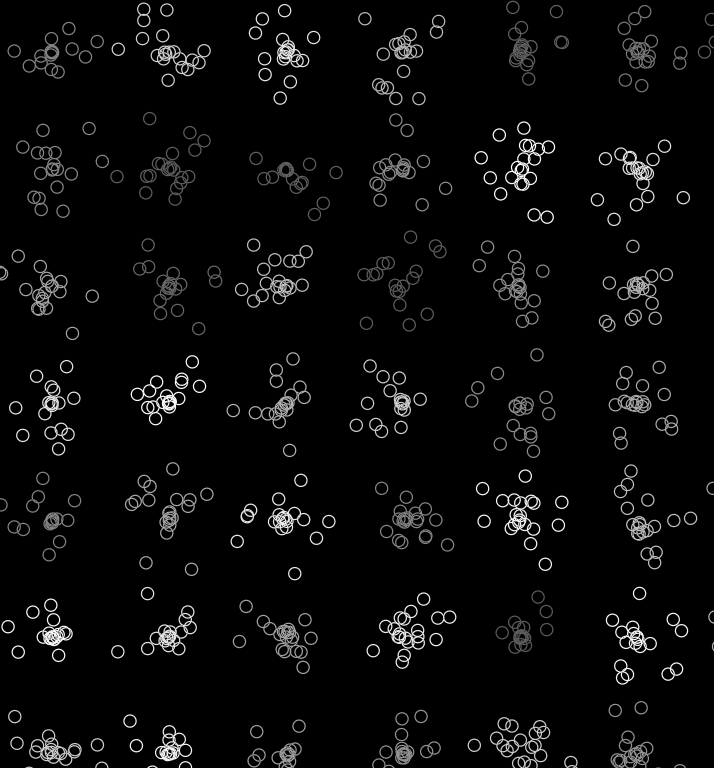
This pattern is drawn by a Shadertoy shader. Its source:

```glsl
// Grid of scattered ring clusters, each in its own shade of grey on black.

const float PITCH = 0.1523;   // cluster spacing, in canvas heights
const float RADIUS = 0.0079;  // ring radius
const int RINGS = 20;         // rings per cluster

vec3 hash33(vec3 p) {
    p = fract(p * vec3(0.1031, 0.1030, 0.0973));
    p += dot(p, p.yxz + 33.33);
    return fract((p.xxy + p.yxx) * p.zyx);
}

// Random offset from the cluster centre, dense in the middle
vec2 scatter(vec2 cell, int i) {
    vec3 rnd = hash33(vec3(cell + 17.0, float(i) * 7.0 + 3.0));
    float angle = 6.28319 * rnd.x;
    return 0.072 * pow(rnd.y, 1.7) * vec2(cos(angle), sin(angle));
}

// Coverage of the nearest ring outline in one cluster
float cluster(vec2 p, vec2 cell, float pixel) {
    float edge = 1.0;
    for (int i = 0; i < RINGS; i++) {
        edge = min(edge, abs(length(p - scatter(cell, i)) - RADIUS));
    }
    return clamp((0.0008 - edge) / pixel + 0.5, 0.0, 1.0);
}

void mainImage(out vec4 fragColor, in vec2 fragCoord) {
    float pixel = 1.0 / iResolution.y;
    // Rows count downwards from the top left
    vec2 p = vec2(fragCoord.x, iResolution.y - fragCoord.y) * pixel - 0.068;
    vec2 base = floor(p / PITCH);

    // The four surrounding clusters may overlap this point
    float light = 0.0;
    for (int y = 0; y <= 1; y++) {
        for (int x = 0; x <= 1; x++) {
            vec2 cell = base + vec2(x, y);
            float shade = mix(0.33, 1.0, pow(hash33(vec3(cell + 41.0, 91.0)).z, 1.2));
            light = max(light, shade * cluster(p - cell * PITCH, cell, pixel));
        }
    }
    fragColor = vec4(vec3(light), 1.0);
}
```
